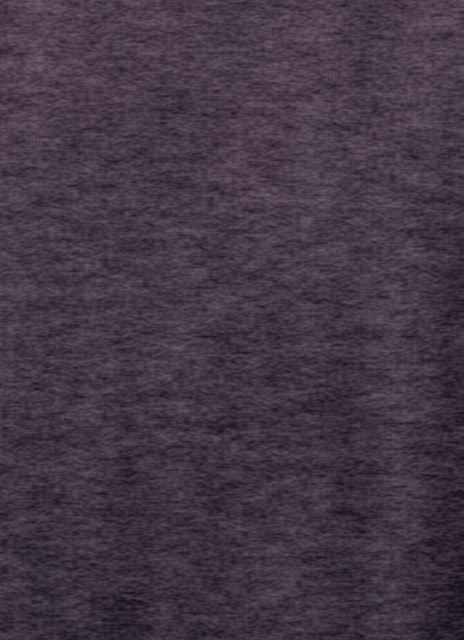
Give the GLSL for this texture, as a Shadertoy shader.

```glsl
// Heathered plum jersey knit with short crosswise streaks, fine ribs and soft hanging folds.

const vec3 SHADOW_YARN = vec3(0.176, 0.132, 0.182);
const vec3 LIGHT_YARN  = vec3(0.424, 0.358, 0.428);
const vec3 WARM_TINT   = vec3(0.020, -0.002, -0.006);
const float BASE_TONE  = 0.40;

// Cells per canvas height, across and up
const vec2 CLOUD_SCALE  = vec2(13.0, 43.0);
const vec2 STREAK_SCALE = vec2(36.0, 127.0);
const vec2 FIBRE_SCALE  = vec2(109.0, 229.0);
const vec2 FLECK_SCALE  = vec2(45.0, 157.0);
const float CLOUD_AMOUNT  = 0.30;
const float STREAK_AMOUNT = 0.38;
const float FIBRE_AMOUNT  = 0.42;
const float FLECK_AMOUNT  = 0.18;
const float RIB_COUNT  = 205.0;
const float RIB_AMOUNT = 0.050;
const float FOLD_AMOUNT  = 1.45;
const float DRAPE_AMOUNT = 0.26;

// Random unit gradient for a lattice point
vec2 gradientAt(vec2 cell) {
    uvec2 q = uvec2(ivec2(cell) + 4096);
    uint h = q.x * 1597334677u ^ q.y * 3812015801u;
    h = (h ^ (h >> 15)) * 2246822519u;
    h ^= h >> 13;
    float angle = float(h & 65535u) / 65536.0 * 6.28319;
    return vec2(cos(angle), sin(angle));
}

float gradientNoise(vec2 p) {
    vec2 cell = floor(p);
    vec2 f = p - cell;
    vec2 w = f * f * f * (f * (f * 6.0 - 15.0) + 10.0);
    float a = dot(gradientAt(cell), f);
    float b = dot(gradientAt(cell + vec2(1, 0)), f - vec2(1, 0));
    float c = dot(gradientAt(cell + vec2(0, 1)), f - vec2(0, 1));
    float d = dot(gradientAt(cell + vec2(1, 1)), f - vec2(1, 1));
    return mix(mix(a, b, w.x), mix(c, d, w.x), w.y);
}

float band(float x, float centre, float width) {
    float d = (x - centre) / width;
    return exp(-d * d);
}

// Broad light and shade of the hanging cloth; uv runs from 0 to 1
float foldShade(vec2 uv) {
    float upper = smoothstep(0.25, 0.8, uv.y);
    float lower = 1.0 - smoothstep(0.3, 0.65, uv.y);
    float shade = 0.14 * (smoothstep(0.1, 1.0, uv.y) - 0.5);
    shade += 0.06 * band(uv.x, 0.13, 0.09) * upper;
    shade += 0.05 * band(uv.x, 0.44, 0.13) * upper;
    shade += 0.07 * band(uv.x, 0.66 - 0.24 * uv.y, 0.07) * lower;
    shade += 0.05 * band(uv.x, 0.83, 0.05);
    shade -= 0.06 * band(uv.x, 0.27 + 0.05 * uv.y, 0.07);
    shade -= 0.07 * band(uv.x, 0.72, 0.06) * lower;
    shade -= 0.15 * smoothstep(0.87, 0.98, uv.x) * (1.0 - smoothstep(0.5, 0.75, uv.y));
    shade -= 0.05 * (1.0 - smoothstep(0.0, 0.16, uv.y));
    return shade * FOLD_AMOUNT;
}

// Mixed yarn: streaks of several sizes plus sparse dark dashes
float heather(vec2 p) {
    p.y += 0.004 * gradientNoise(p * 9.0);
    float tone = CLOUD_AMOUNT * gradientNoise(p * CLOUD_SCALE);
    tone += STREAK_AMOUNT * gradientNoise(p * STREAK_SCALE + 17.3);
    tone += FIBRE_AMOUNT * gradientNoise(p * FIBRE_SCALE + 41.7);
    float fleck = gradientNoise(p * FLECK_SCALE + 83.1);
    return tone - FLECK_AMOUNT * smoothstep(0.16, 0.48, fleck);
}

// Vertical stitch columns, faded where they get too fine to draw
float ribs(vec2 p) {
    float column = (p.x + 0.004 * gradientNoise(p * vec2(5.0, 4.0))) * RIB_COUNT;
    float visible = 1.0 - smoothstep(0.45, 0.7, fwidth(column));
    float patchy = 0.7 + gradientNoise(p * vec2(30.0, 18.0) + 5.5);
    return cos(6.28319 * column) * visible * patchy;
}

void mainImage(out vec4 fragColor, in vec2 fragCoord) {
    vec2 uv = fragCoord / iResolution.xy;
    vec2 p = fragCoord / iResolution.y;

    float tone = BASE_TONE + foldShade(uv) + heather(p);
    tone += DRAPE_AMOUNT * gradientNoise(p * vec2(8.0, 2.2) + 3.7);
    tone += RIB_AMOUNT * ribs(p) * mix(0.6, 1.0, uv.y);

    vec3 cloth = mix(SHADOW_YARN, LIGHT_YARN, max(tone, -0.25));
    float warmth = uv.y - 0.5 + 0.7 * gradientNoise(p * vec2(6.0, 5.0) + 9.2);
    fragColor = vec4(cloth + WARM_TINT * warmth, 1.0);
}
```
